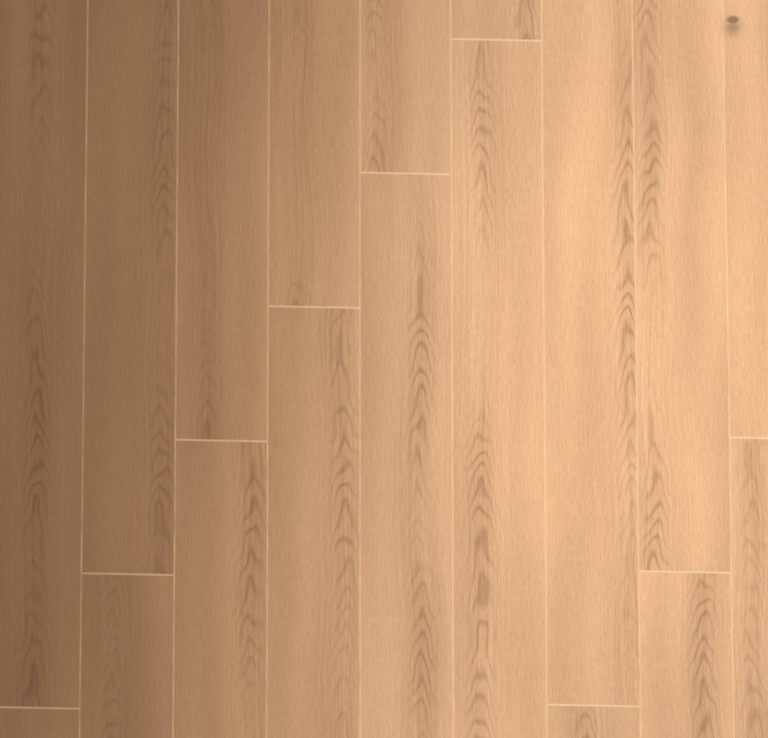
Reproduce this texture procedurally as a Shadertoy shader.

```glsl
// Oak plank floor: staggered long boards, pale seams, arched grain, light from the right.

const vec3 WOOD_SHADE = vec3(0.510, 0.382, 0.273);
const vec3 WOOD_LIT   = vec3(0.915, 0.722, 0.550);
const vec3 SEAM_SHADE = vec3(0.72, 0.56, 0.42);
const vec3 SEAM_LIT   = vec3(1.00, 0.84, 0.66);
const vec3 CAP_COLOR  = vec3(0.52, 0.41, 0.31);

// Lengths are in canvas heights.
const float BOARD_LENGTH = 1.083;
const float STAGGER      = 0.181;
const float FIRST_JOINT  = 0.041;
const float AXIS_X       = 0.4878;

// Position of the arched figure across each column, 0 to 1
const float HEART[9] = float[9](0.5, 0.85, 0.32, 0.32, 0.15, 0.82, 0.93, 0.17, 0.7);

float hash(vec2 p) {
    return fract(sin(dot(p, vec2(127.1, 311.7))) * 43758.5);
}

// Gradient noise, roughly -0.7 to 0.7
float corner(vec2 cell, vec2 offset) {
    float a = 6.2832 * hash(cell);
    return dot(vec2(cos(a), sin(a)), offset);
}

float noise(vec2 p) {
    vec2 i = floor(p), f = p - i;
    vec2 s = f * f * f * (f * (f * 6.0 - 15.0) + 10.0);
    vec2 e = vec2(1.0, 0.0);
    return mix(mix(corner(i, f), corner(i + e.xy, f - e.xy), s.x),
               mix(corner(i + e.yx, f - e.yx), corner(i + e.xx, f - e.xx), s.x), s.y);
}

// Antialiased line from the distance to its centre
float stroke(float d, float halfWidth, float px) {
    return 1.0 - smoothstep(halfWidth - px, halfWidth + px, abs(d));
}

// The figure jumps half a board sideways below each end joint
float heartPosition(vec2 board) {
    float lower = abs(board.y + step(5.5, board.x));
    return fract(HEART[int(clamp(board.x, 0.0, 8.0))] + 0.5 * lower);
}

// Darkness of the grain; u runs across the board, y along it
float grain(float u, float y, vec2 board) {
    vec2 seed = 37.0 * vec2(hash(board), hash(board + 9.1));
    float wander = 0.08 * noise(vec2(y * 6.0, 0.5) + seed);
    float dx = u - heartPosition(board) + wander;

    // Fine rounded arches around the heart; the slow warp closes some into loops
    float warp = 2.4 * noise(vec2(u * 1.5, y * 6.0) + seed)
               + 0.9 * noise(vec2(u * 8.0, y * 22.0) + seed.yx);
    float rings = y * 27.0 + 13.0 * sqrt(dx * dx + 0.004) + warp;
    float arch = pow(0.5 + 0.5 * sin(6.2832 * rings), 3.0);
    float presence = smoothstep(-0.55, 0.3, noise(vec2(0.5, y * 3.5) + seed.yx));
    float heart = exp(-dx * dx / 0.016) * presence;

    // Thin growth lines beside the heart
    float flank = exp(-dx * dx / 0.09);
    float lines = noise(vec2(u * 30.0 + 30.0 * wander, y * 5.0) + seed);

    // Short pores and broad tonal bands
    float pores = noise(vec2(u * 42.0, y * 40.0) + seed);
    float fine  = noise(vec2(u * 60.0, y * 130.0) + seed.yx);
    float bands = noise(vec2(u * 3.0 + wander * 5.0, y * 2.2) + seed);
    return heart * (0.05 + 0.13 * arch) + 0.075 * flank * lines
         + 0.04 * pores + 0.045 * fine + 0.09 * bands;
}

// Light level: dim on the left, bright from the middle rightwards
float lightLevel(vec2 q) {
    float level = smoothstep(-0.01, 0.76, q.x - 0.07 * (q.y - 0.5));
    level -= 0.16 * (1.0 - smoothstep(0.0, 0.4, q.y)) * smoothstep(0.3, 0.9, q.x);
    level -= 0.10 * smoothstep(0.65, 1.0, q.y) * smoothstep(0.1, 0.4, q.x);
    return level + 0.05 * noise(q * vec2(4.0, 3.0) + 2.3);
}

void mainImage(out vec4 fragColor, in vec2 fragCoord) {
    vec2 p = fragCoord / iResolution.y;
    vec2 q = fragCoord / iResolution.xy;
    float px = 0.75 / iResolution.y;

    // Columns narrow slightly towards the top
    float width = mix(0.1267, 0.1229, p.y);
    float across = (p.x - AXIS_X) / width + 4.0;
    float column = floor(across);
    float u = across - column;

    // Every column is shifted by a constant step
    float tilt = 0.0025 * (u - 0.5);
    float along = (p.y + tilt - FIRST_JOINT - STAGGER * column) / BOARD_LENGTH;
    vec2 board = vec2(column, floor(along));

    // Wood
    float light = lightLevel(q);
    float tone = 0.05 * (hash(board + 5.3) - 0.5);
    float dark = grain(u, p.y, board) * mix(0.8, 1.0, light);
    vec3 color = mix(WOOD_SHADE, WOOD_LIT, light + tone + 0.04);
    color *= 1.0 - dark * vec3(0.9, 1.05, 1.2);

    // Soft continuous seams, with slight wear along the long edges
    float edge = (u - step(0.5, u)) * width;
    float jitter = 0.0004 * noise(vec2(across, p.y * 90.0));
    float wear = 0.62 + 0.4 * noise(vec2(floor(across + 0.5) * 5.3, p.y * 40.0));
    float sideSeam = stroke(edge + jitter, 0.0012, 1.4 * px) * wear;
    float jointGap = (along - floor(along + 0.5)) * BOARD_LENGTH;
    float chips = 0.85 + 0.25 * noise(vec2(u * 14.0, column * 3.7 + 0.4));
    float endSeam = chips * stroke(jointGap, 0.0014, 1.3 * px);
    color = mix(color, mix(SEAM_SHADE, SEAM_LIT, light), max(sideSeam, endSeam));

    // Small dark cap with a soft smear below, near the upper right corner
    vec2 c = p - vec2(0.993, 0.973);
    vec2 below = c + vec2(0.0, 0.010);
    float cap = 1.0 - smoothstep(0.004, 0.012, length(c * vec2(1.0, 1.5)));
    float smear = 0.5 * exp(-dot(below, below) / 0.00012);
    color = mix(color, CAP_COLOR, max(0.75 * cap, smear));

    fragColor = vec4(clamp(color, 0.0, 1.0), 1.0);
}
```
